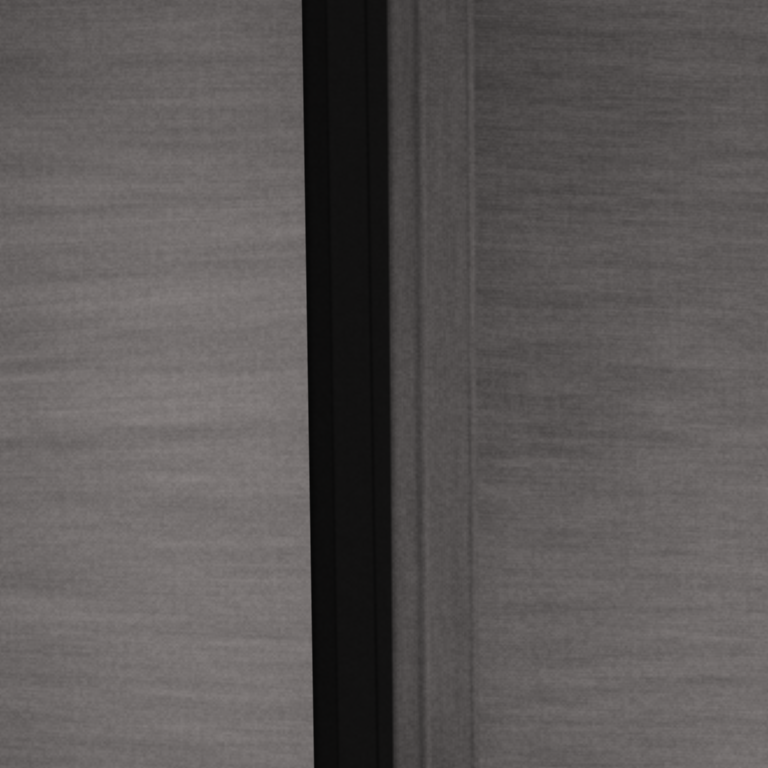
Reproduce this texture procedurally as a Shadertoy shader.

```glsl
// Two brushed wood panels meeting at a dark vertical gap and a moulded grey frame.
// Slightly leaning edges split the canvas; stretched value noise makes the grain,
// and soft gradients with fine speckle give the dim lighting.

float hash(vec2 p) {
    return fract(sin(dot(p, vec2(127.1, 311.7))) * 43758.5453);
}

float valueNoise(vec2 p) {
    vec2 cell = floor(p), f = fract(p);
    f = f * f * (3.0 - 2.0 * f);
    float low = mix(hash(cell), hash(cell + vec2(1, 0)), f.x);
    float high = mix(hash(cell + vec2(0, 1)), hash(cell + vec2(1, 1)), f.x);
    return mix(low, high, f.y);
}

// Sum of elongated streaks, centred on zero; each octave is finer.
float streaks(vec2 p, vec2 scale) {
    float sum = 0.0, weight = 0.5;
    for (int i = 0; i < 4; i++) {
        sum += weight * (valueNoise(p * scale + float(i) * 17.3) - 0.5);
        scale *= vec2(1.9, 1.8);
        weight *= 0.8;
    }
    return sum;
}

// Soft vertical line of a given half width.
float lineMask(float x, float center, float width) {
    float d = (x - center) / width;
    return exp(-d * d);
}

float edgeMask(float x, float edge, float blur) {
    return smoothstep(edge - blur, edge + blur, x);
}

// Bends the grain by a slope that varies with height.
vec2 bendGrain(vec2 p, float slope, float pivot) {
    float wave = 0.012 * (valueNoise(p * vec2(3.0, 5.0)) - 0.5);
    return vec2(p.x, p.y - slope * (p.x - pivot) + wave);
}

vec3 warmGrey(float value) {
    return value * vec3(1.025, 0.982, 0.975);
}

vec3 leftPanel(vec2 p) {
    float rise = 0.10 * lineMask(p.y, 0.60, 0.16);
    float fall = 0.05 * smoothstep(0.35, 0.05, p.y);
    vec2 g = bendGrain(p, rise - fall, 0.2);
    float light = mix(0.435, 0.345, smoothstep(0.55, 1.05, p.y));
    light += 0.025 * lineMask(p.x, 0.27, 0.16) - 0.02 * smoothstep(0.12, 0.0, p.x);
    light -= 0.015 * smoothstep(0.12, 0.0, p.y);
    light += 0.065 * streaks(g, vec2(4.0, 62.0));
    light += 0.03 * (valueNoise(g * vec2(2.0, 26.0)) - 0.5);
    return warmGrey(light);
}

vec3 rightPanel(vec2 p) {
    vec2 g = bendGrain(p + vec2(3.7, 1.9), -0.035, 4.5);
    float light = mix(0.375, 0.285, smoothstep(0.15, 1.0, p.y));
    light += 0.055 * smoothstep(0.64, 0.95, p.x);
    light -= 0.025 * lineMask(p.y, 0.47, 0.10) * lineMask(p.x, 0.76, 0.14);
    light -= 0.02 * smoothstep(0.68, 0.62, p.x);
    light += 0.07 * streaks(g, vec2(7.0, 74.0));
    return warmGrey(light);
}

// Moulded frame; x is measured from its left edge.
vec3 frame(vec2 p, float x) {
    float light = mix(0.305, 0.27, smoothstep(0.45, 1.0, p.y));
    light -= 0.02 * smoothstep(0.15, 0.0, p.y);
    light += 0.018 * smoothstep(0.04, 0.06, x);
    light -= 0.09 * lineMask(x, 0.0, 0.006);
    light -= 0.05 * lineMask(x, 0.037, 0.005);
    light += 0.035 * lineMask(x, 0.047, 0.004);
    light -= 0.03 * lineMask(x, 0.103, 0.003);
    light += 0.025 * lineMask(x, 0.109, 0.004);
    light += 0.035 * streaks(vec2(x, p.y), vec2(85.0, 8.0));
    return warmGrey(light);
}

// Dark recess; x is measured from its left edge.
vec3 gap(float x) {
    float light = mix(0.052, 0.068, edgeMask(x, 0.029, 0.003));
    light -= 0.022 * lineMask(x, 0.031, 0.0025);
    light -= 0.022 * lineMask(x, 0.083, 0.0025);
    light -= 0.025 * lineMask(x, 0.0, 0.006);
    return light * vec3(1.03, 0.99, 0.98);
}

void mainImage(out vec4 fragColor, in vec2 fragCoord) {
    vec2 uv = fragCoord / iResolution.xy;
    float blur = 0.0015;

    // Edges lean slightly to the right toward the bottom.
    float gapLeft = mix(0.409, 0.393, uv.y);
    float frameLeft = mix(0.512, 0.504, uv.y);
    float panelLeft = mix(0.624, 0.617, uv.y);

    vec3 color = leftPanel(uv);
    color = mix(color, gap(uv.x - gapLeft), edgeMask(uv.x, gapLeft, blur));
    color = mix(color, frame(uv, uv.x - frameLeft), edgeMask(uv.x, frameLeft, blur * 1.6));
    color = mix(color, rightPanel(uv), edgeMask(uv.x, panelLeft, blur * 2.0));

    // Fine speckle, weaker in the dark.
    float speckle = valueNoise(uv * 330.0) + valueNoise(uv * 190.0 + 7.0) - 1.0;
    color += speckle * mix(0.006, 0.032, smoothstep(0.05, 0.3, color.g));

    fragColor = vec4(clamp(color, 0.0, 1.0), 1.0);
}
```
